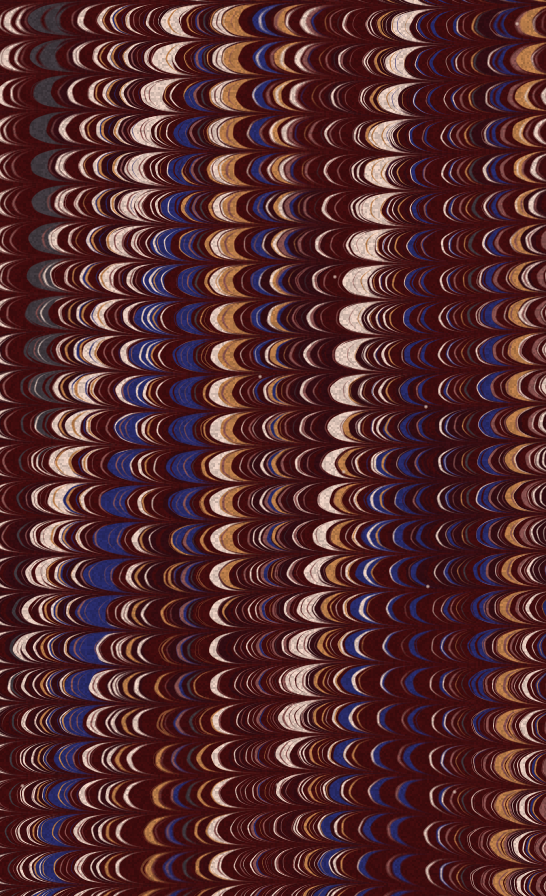
Give the GLSL for this pattern, as a WebGL 2 fragment shader.

```glsl
#version 300 es
precision highp float;
// Combed marbled paper: rows of nested crescents on a maroon ground.
// Each row bends a shared horizontal ink coordinate with a logarithmic comb curve;
// drifting streaks and jittered veins are then laid along that coordinate.
uniform vec2 u_resolution;
out vec4 fragColor;

const float ROWS = 24.4;
const float TAU = 6.28318;

const vec3 MAROON = vec3(0.24, 0.045, 0.05);
const vec3 DARK = vec3(0.17, 0.045, 0.07);
const vec3 CREAM = vec3(0.86, 0.76, 0.71);
const vec3 OCHRE = vec3(0.70, 0.47, 0.28);
const vec3 BLUE = vec3(0.15, 0.16, 0.39);
const vec3 SLATE = vec3(0.24, 0.21, 0.23);
const vec3 ROSE = vec3(0.50, 0.30, 0.29);
const vec3 INKS[6] = vec3[6](CREAM, OCHRE, BLUE, SLATE, ROSE, DARK);

// Wide streaks: position at the top, drift down the sheet, half width, ink index
const int STREAKS = 12;
const vec4 STREAK[12] = vec4[12](
  vec4(0.045, 0.00, 0.015, 3), vec4(0.195, -0.24, 0.009, 0),
  vec4(0.232, -0.19, 0.013, 2), vec4(0.215, -0.03, 0.010, 2),
  vec4(0.240, 0.00, 0.005, 0), vec4(0.258, -0.01, 0.007, 1),
  vec4(0.287, 0.00, 0.006, 2), vec4(0.310, -0.01, 0.005, 1),
  vec4(0.450, -0.16, 0.011, 0), vec4(0.500, -0.146, 0.008, 2),
  vec4(0.555, -0.03, 0.007, 2), vec4(0.585, -0.03, 0.007, 1));
// Depth at which each streak begins and ends
const vec2 SPAN[12] = vec2[12](
  vec2(-1, 0.48), vec2(-1, 0.75), vec2(0.08, 2), vec2(0.25, 0.6),
  vec2(-1, 2), vec2(-1, 0.65), vec2(-1, 0.42), vec2(-1, 0.6),
  vec2(-1, 0.85), vec2(0.5, 2), vec2(-1, 0.8), vec2(-1, 2));

float hash(vec2 v) {
  return fract(sin(dot(v, vec2(12.99, 78.23))) * 43758.5);
}

// Smooth variation from row to row, different for every id
float drift(float id, float row) {
  float a = hash(vec2(id, 3.1)), b = hash(vec2(id, 7.7));
  return 0.5 + 0.3 * sin(row * (0.15 + 0.3 * a) + TAU * b)
             + 0.2 * sin(row * (0.5 + 0.4 * b) + TAU * a);
}

// Smooth coverage of a line, fading when thinner than the blur
float stroke(float dist, float halfWidth, float blur) {
  float edge = clamp((halfWidth - abs(dist)) / blur + 0.5, 0.0, 1.0);
  return edge * min(1.0, 2.0 * halfWidth / blur);
}

// Weighted choice of ink for a vein
vec3 veinInk(float h) {
  if (h < 0.26) return CREAM;
  if (h < 0.40) return OCHRE;
  if (h < 0.68) return ROSE;
  if (h < 0.75) return BLUE;
  if (h < 0.80) return SLATE;
  return MAROON;
}

// One layer of jittered veins
vec3 veins(vec3 col, float s, float row, float pitch, float thick, float blur, float seed) {
  float cell = floor(s / pitch);
  for (int k = -1; k <= 1; k++) {
    float id = cell + float(k) + seed;
    float vary = drift(id, row);
    float centre = cell + float(k) + 0.5 + 0.5 * (hash(vec2(id, 1.0)) - 0.5) + 0.3 * (vary - 0.5);
    centre += 0.2 * (hash(vec2(id, row)) - 0.5);
    float halfWidth = thick * (0.3 + 1.2 * vary * hash(vec2(id, 5.0)));
    col = mix(col, veinInk(hash(vec2(id, 9.0))), stroke(s - centre * pitch, halfWidth, blur));
  }
  return col;
}

void main() {
  vec2 p = gl_FragCoord.xy / u_resolution.y;
  float depth = 1.0 - p.y;

  // Comb rows, slightly uneven and sagging at the lower right
  float lane = depth * ROWS - 0.1 + 0.07 * sin(p.x * 9.0 + depth * 5.0) + 0.04 * sin(p.x * 23.0);
  lane -= 0.5 * smoothstep(0.42, 0.61, p.x) * smoothstep(0.65, 1.0, depth);
  float row = floor(lane);
  float t = 2.0 * fract(lane) - 1.0;

  // Ink coordinate bent by the comb, with blur matched to its slope
  float room = 1.03 - t * t;
  float s = p.x + 0.9 * log(room) * 0.5 / ROWS + 0.005 * (hash(vec2(row, 2.0)) - 0.5);
  s += 0.0007 * sin(p.y * 310.0 + p.x * 90.0) * sin(p.x * 170.0 - p.y * 130.0);
  float blur = 1.35 * length(vec2(1.0, 1.8 * t / room)) / u_resolution.y;
  float taper = 1.0 - 0.75 * t * t * abs(t);
  float warped = s + (depth - 0.5) * (0.06 - 0.045 * cos(TAU * (s - 0.24) / 0.27));

  // Ground and medium veins
  vec3 col = mix(MAROON, DARK, 0.8 * smoothstep(0.5, 0.75, drift(floor(warped / 0.02), row)));
  col = veins(col, warped, row, 0.017, 0.0042 * taper, blur, 40.0);

  // Wide streaks
  for (int i = 0; i < STREAKS; i++) {
    vec4 k = STREAK[i];
    float shown = smoothstep(SPAN[i].x - 0.07, SPAN[i].x + 0.07, depth)
                * (1.0 - smoothstep(SPAN[i].y - 0.07, SPAN[i].y + 0.07, depth));
    float halfWidth = k.z * shown * taper * (0.6 + 0.7 * drift(float(i) + 90.0, row));
    col = mix(col, INKS[int(k.w)], stroke(s - k.x - k.y * depth, halfWidth, blur));
  }

  // Fine veins over everything, then dark tails gathered along the comb lines
  col = veins(col, warped, row, 0.0085, 0.0016 * taper, blur, 200.0);
  col = mix(col, MAROON, 0.45 * smoothstep(0.72, 1.0, abs(t)));

  // Paper grain and rare pale specks
  col *= 0.88 + 0.24 * hash(floor(p * 420.0));
  vec2 cell = floor(p * 30.0);
  vec2 spot = 0.2 + 0.6 * vec2(hash(cell), hash(cell + 17.0));
  float speck = step(0.97, hash(cell + 51.0)) * stroke(length(fract(p * 30.0) - spot), 0.05, 0.06);
  fragColor = vec4(mix(col, CREAM, 0.8 * speck), 1.0);
}
```
